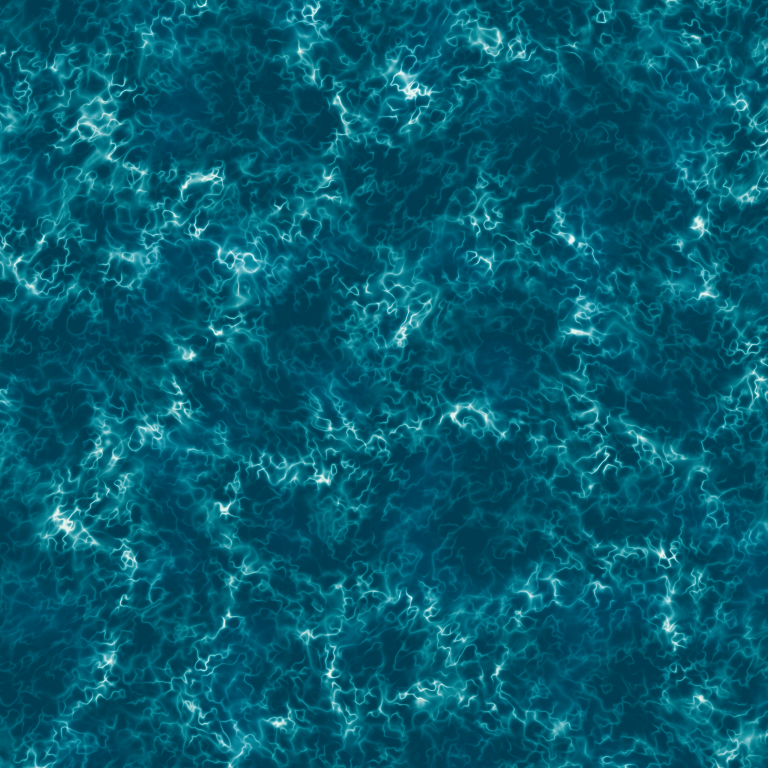
Give the GLSL for this texture, as a Shadertoy shader.

```glsl
// Rough teal water covered with a web of fine, pale, curling foam strands.
// Ridges of folded gradient noise make the strands at several scales; two
// broad ridges gather them into bright bands, and sines bend the whole field.

const vec3 DEEP   = vec3(0.00, 0.24, 0.32);
const vec3 WATER  = vec3(0.00, 0.34, 0.42);
const vec3 TEAL   = vec3(0.00, 0.44, 0.51);
const vec3 BRIGHT = vec3(0.04, 0.56, 0.61);
const vec3 PALE   = vec3(0.36, 0.70, 0.74);
const vec3 FOAM   = vec3(0.88, 0.95, 0.92);
const vec3 HAZE_TINT = vec3(0.00, 0.01, 0.03);

const float BAND_SCALE = 4.0;       // broad bands across the canvas
const float BAND_SHARPNESS = 7.0;
const float BAND_GAIN = 1.9;
const float CALM_LEVEL = 0.3;       // strand strength away from the bands
const float STRAND_SCALE = 16.0;    // coarsest strands across the canvas
const float STRAND_STEP = 1.8;      // scale ratio between strand layers
const float STRAND_SHARPNESS = 12.0;
const float STRAND_GAIN = 1.95;
const float FINE_BOOST = 1.25;      // strength ratio between strand layers
const int STRAND_LAYERS = 3;
const float HAZE_GAIN = 0.2;
const float DARK_CUT = 0.12;
const float EXPOSURE = 0.27;
const int SAMPLES = 2;              // per axis, smooths the thin strands

const mat2 TURN = mat2(0.80, 0.60, -0.60, 0.80);

// Unit gradient with a hashed direction for a lattice point
vec2 gradientAt(ivec2 cell) {
    uint h = uint(cell.x) * 1597334677u ^ uint(cell.y) * 3812015801u;
    h = (h ^ (h >> 15)) * 2246822519u;
    h = (h ^ (h >> 13)) * 3266489917u;
    float angle = float((h >> 8) & 65535u) * 6.2832 / 65536.0;
    return vec2(cos(angle), sin(angle));
}

float noise(vec2 p) {
    ivec2 cell = ivec2(floor(p));
    vec2 f = fract(p);
    vec2 u = f * f * f * (f * (f * 6.0 - 15.0) + 10.0);
    float a = dot(gradientAt(cell), f);
    float b = dot(gradientAt(cell + ivec2(1, 0)), f - vec2(1, 0));
    float c = dot(gradientAt(cell + ivec2(0, 1)), f - vec2(0, 1));
    float d = dot(gradientAt(cell + ivec2(1, 1)), f - vec2(1, 1));
    return mix(mix(a, b, u.x), mix(c, d, u.x), u.y);
}

// Peaks at 1 along the jagged zero lines of layered noise
float ridge(vec2 p, float sharpness) {
    float n = noise(p) + 0.4 * noise(TURN * p * 2.3 + 17.3);
    return exp(-sharpness * abs(n));
}

// Slow swirl made of layered sines
vec2 bend(vec2 p) {
    p += 0.012 * sin(p.yx * vec2(11.0, 13.0) + vec2(0.7, 2.1));
    p += 0.004 * sin(p.yx * vec2(31.0, 27.0) + vec2(4.0, 1.3));
    p += 0.001 * sin(p.yx * vec2(97.0, 113.0) + vec2(2.6, 5.2));
    return p;
}

// Sum of strand layers, each finer, turned and broken into patches
float strands(vec2 p) {
    float sum = 0.0;
    float strength = STRAND_GAIN;
    vec2 q = p * STRAND_SCALE;
    for (int i = 0; i < STRAND_LAYERS; i++) {
        float patches = smoothstep(-0.25, 0.25, noise(q * 0.7 + 63.1));
        sum += strength * ridge(q, STRAND_SHARPNESS) * mix(0.1, 1.0, patches);
        strength *= FINE_BOOST;
        q = TURN * q * STRAND_STEP + 29.4;
    }
    return sum;
}

// Colour ramp from deep water to foam, level in 0..1
vec3 waterColour(float level) {
    float s = level * 5.0;
    vec3 colour = mix(DEEP, WATER, clamp(s, 0.0, 1.0));
    colour = mix(colour, TEAL, clamp(s - 1.0, 0.0, 1.0));
    colour = mix(colour, BRIGHT, clamp(s - 2.0, 0.0, 1.0));
    colour = mix(colour, PALE, clamp(s - 3.0, 0.0, 1.0));
    return mix(colour, FOAM, clamp(s - 4.0, 0.0, 1.0));
}

vec3 sea(vec2 uv) {
    vec2 p = bend(uv);
    float band = ridge(p * BAND_SCALE + 5.3, BAND_SHARPNESS);
    float crossBand = ridge(TURN * p * BAND_SCALE * 2.0 + 83.9, BAND_SHARPNESS);
    float gather = CALM_LEVEL + BAND_GAIN * band * (0.7 + crossBand);
    float haze = smoothstep(-0.1, 0.5, noise(p * 9.0 + 52.6));
    float foam = strands(p) * gather + HAZE_GAIN * haze - DARK_CUT;
    float level = 1.1 * (1.0 - exp(-EXPOSURE * foam));
    return waterColour(level) + HAZE_TINT * haze;
}

void mainImage(out vec4 fragColor, in vec2 fragCoord) {
    vec3 total = vec3(0.0);
    for (int y = 0; y < SAMPLES; y++) {
        for (int x = 0; x < SAMPLES; x++) {
            vec2 offset = (vec2(x, y) + 0.5) / float(SAMPLES) - 0.5;
            total += sea((fragCoord + offset) / iResolution.y);
        }
    }
    fragColor = vec4(total / float(SAMPLES * SAMPLES), 1.0);
}
```
